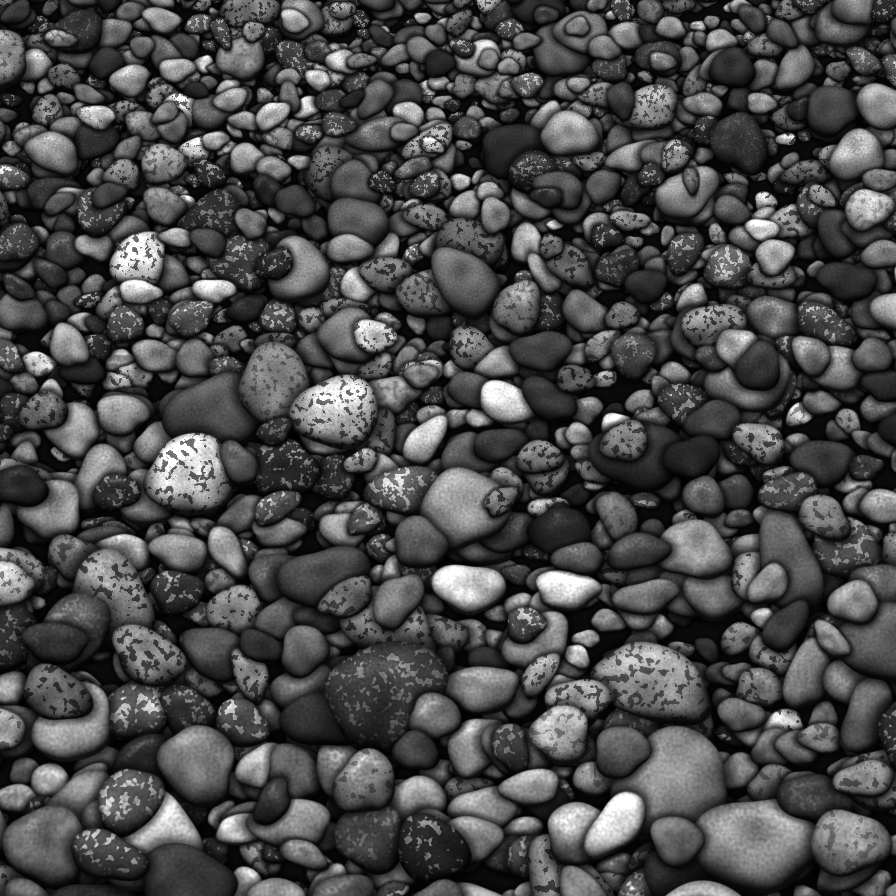
This texture is drawn by a WebGL 2 fragment shader. Its source:

```glsl
#version 300 es
precision highp float;
// A receding beach of overlapping wet and speckled grey pebbles.

uniform vec2 u_resolution;
out vec4 outColor;

const vec2  VANISHING = vec2(0.5, 1.7);      // pebbles shrink towards this point
const vec3  LIGHT = vec3(-0.13, 0.66, 0.74); // soft sky light from above
const float GAP_TONE = 0.04;
const float AMBIENT = 0.10;
const float DIFFUSE = 1.02;
const float CONTACT_SHADOW = 0.36;
const float DARK_ALBEDO = 0.15;
const float ALBEDO_RANGE = 0.56;
const float PALE_BOOST = 0.30;
const float GRAIN_FREQUENCY = 165.0;
const float GRAIN_AMOUNT = 0.38;
const float BUMP = 0.42;
const float TAU = 6.2831853;

vec4 hash4(vec2 p) {
  vec4 h = fract(p.xyxy * vec4(0.1031, 0.1030, 0.0973, 0.1099));
  h += dot(h, h.wzxy + 33.33);
  return fract((h.xxyz + h.yzzw) * h.zywx);
}

float cornerGradient(vec2 cell, vec2 offset) {
  return dot(hash4(cell).xy * 2.0 - 1.0, offset);
}

float gradientNoise(vec2 p) {
  vec2 i = floor(p), f = p - i;
  vec2 w = f * f * f * (f * (f * 6.0 - 15.0) + 10.0);
  vec2 s = vec2(1.0, 0.0);
  return 1.4 * mix(
    mix(cornerGradient(i, f), cornerGradient(i + s, f - s), w.x),
    mix(cornerGradient(i + s.yx, f - s.yx), cornerGradient(i + 1.0, f - 1.0), w.x), w.y);
}

// Log-polar ground: cells keep their shape but shrink with distance.
vec2 toGround(vec2 p) {
  vec2 z = p - VANISHING;
  return vec2(atan(z.x, -z.y), -log(length(z)));
}

vec2 fromGround(vec2 g) {
  return VANISHING + exp(-g.y) * vec2(sin(g.x), -cos(g.x));
}

// Tone of one pebble; e is the position inside it, d is 1 at the rim.
float pebbleTone(vec2 e, vec2 grainPos, vec2 outward, float d, vec4 kind, vec2 seed) {
  // Rounded dome with uneven facets
  vec2 facet = vec2(gradientNoise(e * 1.3 + seed), gradientNoise(e * 1.3 + seed + 17.0));
  vec2 tilt = outward * pow(min(d, 1.0), 2.2) * 0.97;
  float up = sqrt(max(1.0 - dot(tilt, tilt), 0.0));
  vec3 normal = normalize(vec3(tilt + BUMP * facet, up + 0.05));

  // Mineral colour, mottling and flecks
  float albedo = DARK_ALBEDO + ALBEDO_RANGE * kind.x + PALE_BOOST * step(0.84, kind.y);
  float coarse = gradientNoise(grainPos + seed);
  float fine = gradientNoise(grainPos * 2.3 + seed + 31.0);
  float mottle = gradientNoise(grainPos * 0.27 + seed + 53.0);
  float flecks = smoothstep(0.12, 0.36, coarse + 0.5 * fine + 0.35 * mottle);
  float speckled = smoothstep(0.45, 0.85, kind.z);
  float fleckTone = albedo < 0.42 ? albedo + 0.36 : albedo * 0.38;
  albedo = mix(albedo, fleckTone, flecks * speckled);
  albedo *= 1.0 + GRAIN_AMOUNT * (0.5 * fine + 0.8 * mottle);

  // Light, dark rim and wet sheen
  float light = AMBIENT + DIFFUSE * max(dot(normal, normalize(LIGHT)), 0.0);
  light *= 1.0 - 0.4 * pow(min(d, 1.0), 9.0);
  vec3 halfway = normalize(normalize(LIGHT) + vec3(0.0, 0.0, 1.0));
  float sheen = pow(max(dot(normal, halfway), 0.0), 40.0) * smoothstep(0.5, 1.0, kind.w);
  return albedo * light + 0.17 * sheen * (1.0 + fine);
}

// Paints one scattered layer from far to near over the tone so far.
void paintLayer(inout float tone, vec2 p, float density, float coverage, float salt) {
  vec2 home = floor(toGround(p) * density);
  for (int j = 2; j >= -2; j--) {
    for (int i = -2; i <= 2; i++) {
      vec2 cell = home + vec2(i, j);
      vec4 place = hash4(cell + salt);
      if (hash4(cell + salt + 71.0).x > coverage) continue;
      vec4 form = hash4(cell + salt + 139.0);
      vec4 kind = hash4(cell + salt + 211.0);

      vec2 center = fromGround((cell + 0.5 + 0.65 * (place.xy - 0.5)) / density);
      float range = distance(center, VANISHING);
      float cellSize = range / density;
      vec2 axes = mix(0.46, 0.76, place.z) * vec2(1.0, mix(0.56, 0.92, form.x));

      // Mostly level ellipse with a lumpy outline
      float lean = form.y * 2.0 - 1.0;
      float angle = 0.35 * lean + 0.95 * lean * lean * lean;
      float c = cos(angle), s = sin(angle);
      vec2 offset = p - center;
      vec2 e = vec2(c * offset.x + s * offset.y, c * offset.y - s * offset.x) / (cellSize * axes);
      float around = atan(e.y, e.x);
      float outline = 1.0 + 0.07 * cos(2.0 * around + TAU * form.z)
        + 0.08 * cos(3.0 * around + TAU * form.w) + 0.025 * cos(5.0 * around + TAU * place.w);
      float d = length(e) / outline;
      if (d > 1.4) continue;

      tone *= mix(CONTACT_SHADOW, 1.0, smoothstep(0.94, 1.36, d));
      float edge = 1.0 / (u_resolution.y * cellSize * axes.y);
      float mask = 1.0 - smoothstep(1.0 - edge, 1.0 + edge, d);
      if (mask <= 0.0) continue;
      vec2 g = e / axes;
      vec2 outward = vec2(c * g.x - s * g.y, s * g.x + c * g.y) / max(length(g), 1e-4);
      vec2 grainPos = offset / range * GRAIN_FREQUENCY;
      tone = mix(tone, pebbleTone(e, grainPos, outward, d, kind, place.xy * 90.0), mask);
    }
  }
}

void main() {
  vec2 p = gl_FragCoord.xy / u_resolution.y;
  float tone = GAP_TONE;
  paintLayer(tone, p, 42.0, 1.0, 11.0);   // gravel in the gaps
  paintLayer(tone, p, 25.0, 0.80, 307.0); // common pebbles
  paintLayer(tone, p, 16.0, 0.34, 523.0); // large stones
  paintLayer(tone, p, 29.0, 0.24, 811.0); // small stones resting on top
  outColor = vec4(vec3(clamp(tone, 0.0, 1.0)), 1.0);
}
```
